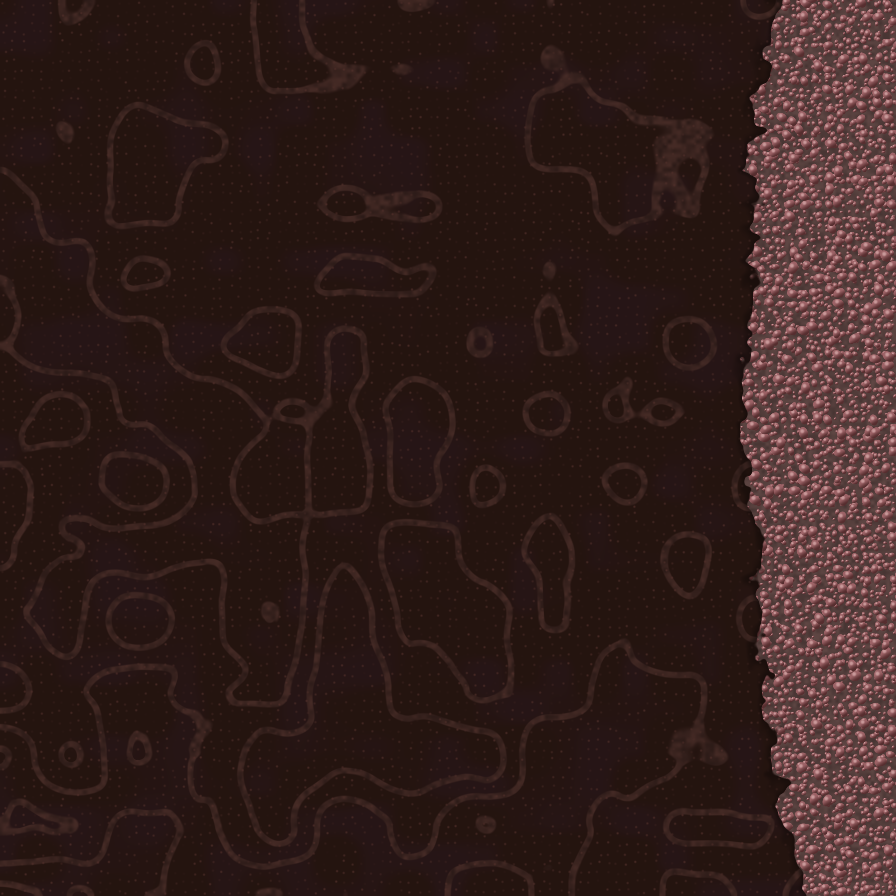
This background is drawn by a WebGL 1 fragment shader. Its source:

```glsl
precision highp float;
// Dark brown ground with winding contour lines and faint specks, beside a
// ragged strip of pink pebbles on the right. Contours are level bands of value
// noise, denser toward the lower left; pebbles are jittered, shaded ellipses.

uniform vec2 u_resolution;

const vec3 SOIL = vec3(0.142, 0.078, 0.060);
const vec3 PLUM = vec3(0.150, 0.082, 0.085);
const vec3 VEIN = vec3(0.235, 0.145, 0.128);
const vec3 SPECK = vec3(0.310, 0.180, 0.160);
const vec3 GRAVEL = vec3(0.345, 0.255, 0.245);
const vec3 PEBBLE_DARK = vec3(0.360, 0.190, 0.195);
const vec3 PEBBLE_PINK = vec3(0.650, 0.410, 0.425);
const vec3 PEBBLE_SHINE = vec3(0.880, 0.690, 0.690);

float hash(vec2 p) {
  vec3 q = fract(vec3(p.xyx) * 0.1031);
  q += dot(q, q.yzx + 33.33);
  return fract((q.x + q.y) * q.z);
}

vec2 hash2(vec2 p) {
  return vec2(hash(p), hash(p + 57.3));
}

float valueNoise(vec2 p) {
  vec2 cell = floor(p);
  vec2 f = fract(p);
  vec2 s = f * f * (3.0 - 2.0 * f);
  float low = mix(hash(cell), hash(cell + vec2(1.0, 0.0)), s.x);
  float high = mix(hash(cell + vec2(0.0, 1.0)), hash(cell + vec2(1.0)), s.x);
  return mix(low, high, s.y);
}

// Terrain height, with stronger relief toward the lower left.
float terrain(vec2 p) {
  float relief = mix(3.3, 1.4, smoothstep(0.1, 0.95, length(p - vec2(0.15, 0.12))));
  float n = valueNoise(p * 13.0 + 41.0) + 0.12 * valueNoise(p * 31.0 + 9.0);
  return (n - 0.56) * relief;
}

// Level lines of even width that swell where the terrain is flat.
float contours(vec2 p, float px) {
  float step1 = 0.002;
  float h = terrain(p);
  vec2 slope = vec2(terrain(p + vec2(step1, 0.0)), terrain(p + vec2(0.0, step1))) - h;
  float offset = abs(fract(h + 0.15) - 0.5);
  float dist = offset / max(length(slope) / step1, 8.0);
  return 1.0 - smoothstep(0.0035 - px, 0.0035 + px, dist);
}

// Faint jittered dots; brightness varies from dot to dot.
float specks(vec2 p, float density, float px) {
  vec2 cell = floor(p * density);
  vec2 center = 0.25 + 0.5 * hash2(cell);
  float dist = length(fract(p * density) - center) / density;
  return (1.0 - smoothstep(0.0011 - px, 0.0011 + px, dist)) * hash(cell + 13.7);
}

// Signed depth into the strip: positive on the pebble side.
float stripDepth(vec2 p) {
  float bend = p.y - 0.59;
  float ragged = (valueNoise(p * 48.0) - 0.5) * 0.022;
  ragged += (valueNoise(p * 110.0 + 20.0) - 0.5) * 0.012;
  return p.x - 0.835 - 0.17 * bend * bend + ragged;
}

// Scattered ellipses lit from the upper left, drawn over the given colour.
vec3 pebbles(vec3 base, vec2 p, float density, float seed, float px) {
  vec2 q = p * density;
  vec3 color = base;
  float blur = px * density;
  for (int j = -1; j <= 1; j++) {
    for (int i = -1; i <= 1; i++) {
      vec2 cell = floor(q) + vec2(float(i), float(j));
      vec2 d = q - cell - 0.15 - 0.7 * hash2(cell + seed);
      float angle = 6.2832 * hash(cell + seed + 5.1);
      vec2 axis = vec2(cos(angle), sin(angle));
      vec2 local = vec2(dot(d, axis), 1.4 * dot(d, vec2(-axis.y, axis.x)));
      float radius = mix(0.2, 0.52, hash(cell + seed + 8.9));
      float dist = length(local) - radius;
      float light = dot(d, vec2(-0.5, 0.85)) / radius;
      vec3 tone = mix(PEBBLE_DARK, PEBBLE_PINK, smoothstep(-0.7, 0.3, light));
      float shine = length(d - radius * vec2(-0.2, 0.32)) / radius;
      tone = mix(tone, PEBBLE_SHINE, 0.8 * (1.0 - smoothstep(0.1, 0.5, shine)));
      color = mix(color, tone, 1.0 - smoothstep(-0.5 * blur, 0.5 * blur, dist));
    }
  }
  return color;
}

vec3 ground(vec2 p, float px) {
  vec3 color = mix(SOIL, PLUM, smoothstep(0.5, 0.9, valueNoise(p * 24.0)));
  float grain = 0.75 + 0.5 * valueNoise(p * 190.0);
  color = mix(color, VEIN * grain, 0.85 * contours(p, px));
  return mix(color, SPECK, 0.8 * specks(p, 95.0, px));
}

vec3 strip(vec2 p, float px) {
  vec3 color = GRAVEL * (0.85 + 0.3 * valueNoise(p * 230.0));
  color = pebbles(color, p, 125.0, 3.0, px);
  return pebbles(color, p, 72.0, 71.0, px) * 0.94;
}

void main() {
  vec2 p = gl_FragCoord.xy / u_resolution;
  float px = 1.0 / min(u_resolution.x, u_resolution.y);
  float depth = stripDepth(p);
  vec3 color = ground(p, px);
  color *= 1.0 - 0.3 * smoothstep(-0.012, 0.0, depth);
  color = mix(color, strip(p, px), smoothstep(-px, px, depth));
  gl_FragColor = vec4(color, 1.0);
}
```
